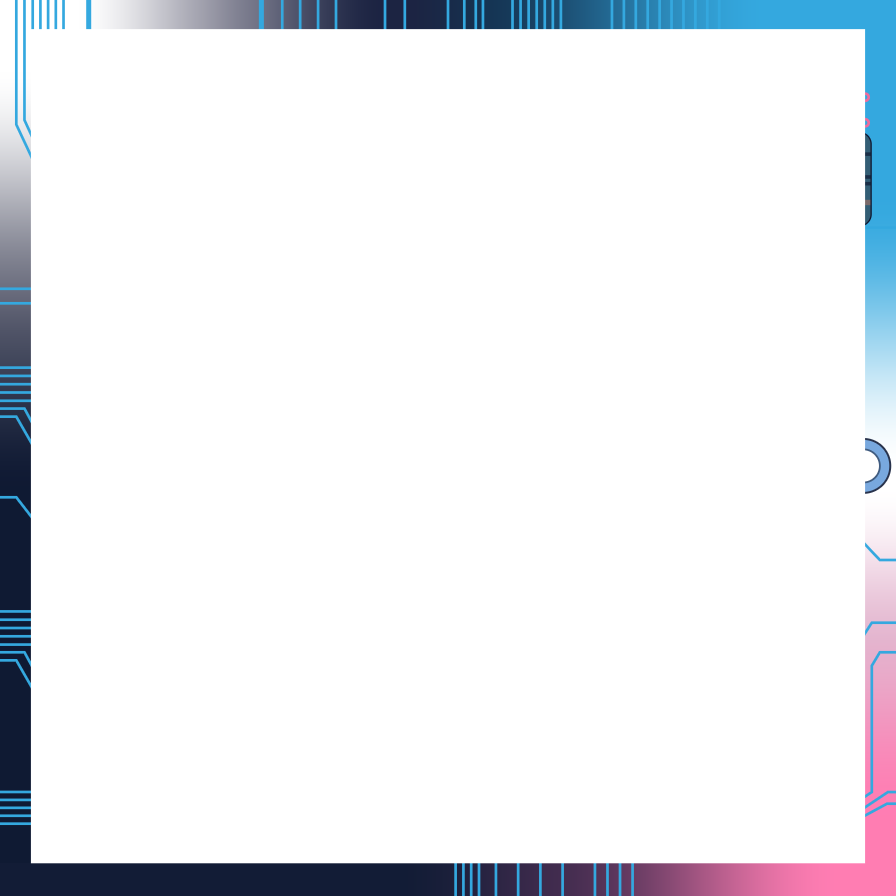
A three.js fragment shader for this background:

```glsl
varying vec2 vUv;

const vec3 WHITE = vec3(1.0);
const vec3 NAVY = vec3(0.06, 0.10, 0.20);
const vec3 SKY = vec3(0.205, 0.66, 0.875);
const vec3 PINK = vec3(1.0, 0.49, 0.70);

// Coverage of a shape from its signed distance, in percent of the canvas
float fill(float d) {
  return clamp(0.5 - d / max(fwidth(vUv.x) * 100.0, 0.001), 0.0, 1.0);
}

float box(vec2 p, vec2 halfSize) {
  vec2 q = abs(p) - halfSize;
  return length(max(q, 0.0)) + min(max(q.x, q.y), 0.0);
}

float segment(vec2 p, vec2 a, vec2 b) {
  vec2 ab = b - a;
  return length(p - a - ab * clamp(dot(p - a, ab) / dot(ab, ab), 0.0, 1.0));
}

float bend(vec2 p, vec2 a, vec2 b, vec2 c) {
  return min(segment(p, a, b), segment(p, b, c));
}

// Distance to the nearest of several evenly spaced lines
float comb(float x, float start, float spacing, float count) {
  float i = clamp(floor((x - start) / spacing + 0.5), 0.0, count - 1.0);
  return abs(x - start - i * spacing);
}

// Gradients running along the four sides
vec3 topColor(float x) {
  vec3 c = mix(WHITE, vec3(0.55, 0.55, 0.61), smoothstep(8.0, 28.0, x));
  c = mix(c, vec3(0.11, 0.14, 0.26), smoothstep(22.0, 43.0, x));
  c = mix(c, vec3(0.08, 0.20, 0.32), smoothstep(45.0, 56.0, x));
  return mix(c, SKY, smoothstep(52.0, 86.0, x));
}

vec3 bottomColor(float x) {
  vec3 c = mix(NAVY + 0.01, vec3(0.28, 0.18, 0.32), smoothstep(44.0, 67.0, x));
  return mix(c, PINK, smoothstep(62.0, 94.0, x));
}

vec3 leftColor(float y) {
  vec3 c = mix(NAVY, vec3(0.37, 0.38, 0.45), smoothstep(45.0, 70.0, y));
  return mix(c, WHITE, smoothstep(62.0, 93.0, y));
}

vec3 rightColor(float y) {
  vec3 c = mix(PINK, vec3(0.89, 0.71, 0.81), smoothstep(9.0, 31.0, y));
  c = mix(c, WHITE, smoothstep(27.0, 46.0, y));
  return mix(c, SKY, smoothstep(47.0, 78.0, y));
}

float topLines(float x) {
  float d = min(comb(x, 1.82, 0.91, 2.0), comb(x, 3.65, 0.86, 5.0));
  d = min(d, comb(x, 9.9, 19.27, 2.0) - 0.13);
  d = min(d, min(comb(x, 31.5, 2.0, 4.0), comb(x, 42.97, 2.21, 2.0)));
  d = min(d, min(comb(x, 50.0, 1.82, 2.0), comb(x, 53.1, 0.8, 2.0)));
  return min(d, min(comb(x, 57.2, 0.9, 7.0), comb(x, 68.3, 1.33, 10.0)));
}

float bottomLines(float x) {
  float d = min(comb(x, 50.85, 0.87, 4.0), comb(x, 55.35, 2.48, 4.0));
  return min(d, comb(x, 66.4, 1.4, 4.0));
}

float leftLines(vec2 p) {
  float d = min(comb(p.y, 66.15, 1.62, 2.0), comb(p.y, 55.27, 0.925, 5.0));
  d = min(d, min(comb(p.y, 28.06, 0.925, 5.0), comb(p.y, 8.07, 0.885, 5.0)));
  for (int i = 0; i < 2; i++) {
    vec2 q = p - vec2(0.0, 27.2 * float(i));
    d = min(d, bend(q, vec2(-1.0, 27.2), vec2(2.73, 27.2), vec2(3.6, 25.6)));
    d = min(d, bend(q, vec2(-1.0, 26.3), vec2(1.82, 26.3), vec2(3.6, 23.2)));
  }
  d = min(d, bend(p, vec2(-1.0, 44.5), vec2(1.82, 44.5), vec2(3.6, 42.2)));
  d = min(d, bend(p, vec2(1.82, 101.0), vec2(1.82, 86.1), vec2(3.6, 82.3)));
  return min(d, bend(p, vec2(2.73, 101.0), vec2(2.73, 86.6), vec2(3.6, 84.7)));
}

float rightLines(vec2 p) {
  float d = bend(p, vec2(96.4, 39.4), vec2(98.2, 37.5), vec2(101.0, 37.5));
  d = min(d, bend(p, vec2(96.4, 29.1), vec2(97.3, 30.5), vec2(101.0, 30.5)));
  d = min(d, bend(p, vec2(101.0, 27.2), vec2(98.2, 27.2), vec2(97.3, 25.7)));
  d = min(d, bend(p, vec2(97.3, 25.7), vec2(97.3, 11.6), vec2(96.4, 11.0)));
  d = min(d, bend(p, vec2(96.4, 9.8), vec2(99.1, 11.6), vec2(101.0, 11.6)));
  d = min(d, bend(p, vec2(96.4, 8.9), vec2(99.0, 10.3), vec2(101.0, 10.3)));
  return min(d, segment(p, vec2(96.4, 74.6), vec2(101.0, 74.6)));
}

void main() {
  vec2 p = vUv * 100.0;
  bool isTop = p.y > 96.6;
  bool isBottom = p.y < 3.7;
  bool isLeft = p.x < 50.0;

  vec3 side = isLeft ? leftColor(p.y) : rightColor(p.y);
  vec3 color = isTop ? topColor(p.x) : isBottom ? bottomColor(p.x) : side;
  float sideLines = isLeft ? leftLines(p) : rightLines(p);
  float lines = isTop ? topLines(p.x) : isBottom ? bottomLines(p.x) : sideLines;
  color = mix(color, SKY, fill(lines - 0.15));

  // Banded capsule and pink rings
  float capsule = box(p - vec2(95.7, 80.0), vec2(0.2, 3.9)) - 1.4;
  float bands = min(abs(p.y - 82.8), comb(p.y, 79.5, 0.75, 2.0)) - 0.2;
  vec3 shell = mix(vec3(0.20, 0.37, 0.46), NAVY, 0.7 * fill(bands));
  shell = mix(shell, vec3(0.48, 0.42, 0.42), fill(abs(p.y - 77.4) - 0.3));
  color = mix(color, mix(NAVY, shell, fill(capsule + 0.15)), fill(capsule));
  float pinkRing = length(vec2(p.x - 96.55, comb(p.y, 86.3, 2.85, 2.0)));
  color = mix(color, vec3(0.93, 0.42, 0.61), fill(abs(pinkRing - 0.4) - 0.15));

  // Outlined blue ring
  float radius = length(p - vec2(96.35, 48.0));
  color = mix(color, NAVY + 0.1, fill(radius - 3.12));
  color = mix(color, vec3(0.47, 0.66, 0.87), fill(radius - 2.9));
  color = mix(color, vec3(0.25, 0.36, 0.50), fill(radius - 1.95));
  color = mix(color, WHITE, fill(radius - 1.75));

  // Blank panel
  float panel = box(p - vec2(50.0, 50.2), vec2(46.55));
  gl_FragColor = vec4(mix(color, WHITE, fill(panel)), 1.0);
}
```
